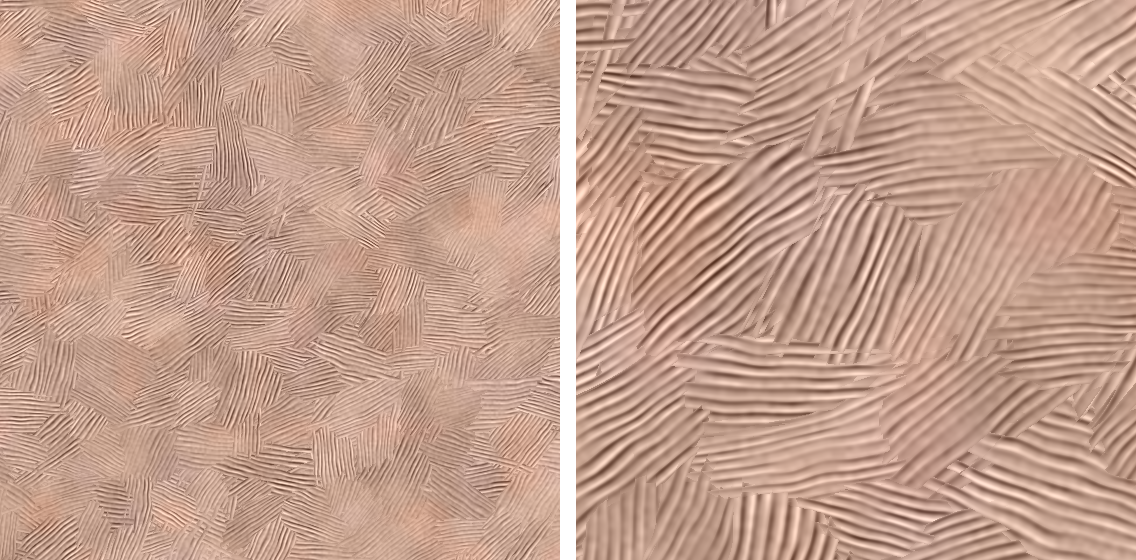
Left, the full canvas; right, a detail of the centre.
A Shadertoy shader for this texture:

```glsl
// Combed plaster in pink-beige: overlapping patches of fine straight grooves.
// Jittered cells with a stretched, rotated metric choose the patch; each patch
// draws its own unevenly spaced sine grooves, over soft clouds of tint.

float hash(vec2 p) {
    return fract(sin(dot(p, vec2(12.9898, 78.233))) * 43758.5453);
}

float noise(vec2 p) {
    vec2 cell = floor(p), f = fract(p);
    f = f * f * (3.0 - 2.0 * f);
    return mix(mix(hash(cell), hash(cell + vec2(1, 0)), f.x),
               mix(hash(cell + vec2(0, 1)), hash(cell + vec2(1, 1)), f.x), f.y);
}

// Position in patch space: x runs along the grooves, y counts them
vec2 grooveSpace(vec2 offset, vec2 id) {
    float t = 2.0 * hash(id + 3.7) - 1.0;
    float angle = 0.55 + 1.15 * t * mix(0.5, 1.0, abs(t));  // mostly rising to the right
    float c = cos(angle), s = sin(angle);
    vec2 q = vec2(c * offset.x + s * offset.y, c * offset.y - s * offset.x);
    float fan = 1.0 + 0.4 * (hash(id + 8.1) - 0.5) * q.x;
    float bend = 0.14 * (hash(id + 5.3) - 0.5) * q.x * q.x;
    float count = (q.y * fan + bend) * mix(9.0, 12.5, hash(id + 1.9));
    // Uneven spacing, drifting slowly along the line
    count += 0.8 * noise(vec2(q.x * 1.3, count * 0.38) + id * 5.0);
    return vec2(q.x, count);
}

void mainImage(out vec4 fragColor, in vec2 fragCoord) {
    vec2 uv = fragCoord / iResolution.y;
    vec2 p = uv * 13.0;
    float wobble = 0.35 * noise(p * 4.0);

    // Find the nearest patch and the runner-up
    float nearest = 1e3, second = 1e3;
    vec2 patchId = vec2(0), groove = vec2(0);
    for (int j = -2; j <= 2; j++) {
        for (int i = -2; i <= 2; i++) {
            vec2 id = floor(p) + vec2(i, j);
            vec2 center = id + vec2(hash(id), hash(id + 41.3));
            vec2 g = grooveSpace(p - center, id);
            g.y += wobble;
            float raggedEnd = 0.22 * hash(vec2(floor(g.y), id.x + 7.0 * id.y));
            float d = length(vec2(g.x * 0.64, g.y / 10.0))
                    + raggedEnd + 0.35 * hash(id + 17.0);
            if (d < nearest) {
                second = nearest;
                nearest = d;
                patchId = id;
                groove = g;
            } else {
                second = min(second, d);
            }
        }
    }

    // Groove relief: uneven along each line, calmer in some patches and zones
    float row = floor(groove.y);
    float turn = 6.28318 * groove.y;
    float wave = sin(turn) + 0.2 * sin(2.0 * turn);
    float broken = 0.35 + 1.25 * noise(vec2(groove.x * 4.0 + 9.0 * hash(patchId), row));
    float calm = smoothstep(0.5, 0.8, noise(uv * 10.0 + 20.0));
    float depth = mix(0.07, 0.195, hash(patchId + 29.0)) * (1.0 - 0.6 * calm);
    float seam = mix(0.45, 1.0, smoothstep(0.0, 0.08, second - nearest));
    float relief = wave * (wave < 0.0 ? 1.15 : 0.85) * depth * broken * seam;

    // Plaster tint: peach and lilac-grey clouds, patch tone, fine grain
    float peach = smoothstep(0.5, 0.9, noise(uv * 13.0 + 4.0));
    float lilac = smoothstep(0.5, 0.9, noise(uv * 13.0 + 51.0));
    vec3 color = vec3(0.768, 0.631, 0.56);
    color += peach * vec3(0.032, 0.0, -0.011);
    color += lilac * vec3(0.0, 0.002, 0.02);
    color += calm * vec3(0.035, 0.03, 0.022);
    color += 0.085 * (hash(patchId + 63.0) - 0.5);
    color += 0.075 * (noise(uv * 24.0 + 7.0) - 0.5);
    color += 0.07 * (noise(uv * 240.0) - 0.5);
    color += relief * vec3(1.0, 1.0, 0.98);

    fragColor = vec4(clamp(color, 0.0, 1.0), 1.0);
}
```
